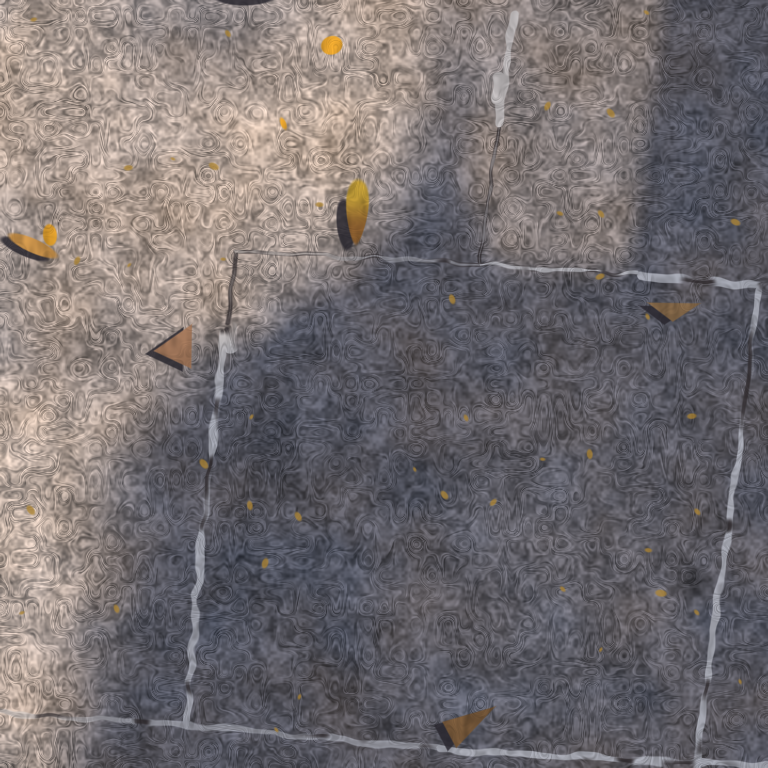
Write a WebGL 2 fragment shader that draws this texture.

```glsl
#version 300 es
precision highp float;
// Weathered stone paving in dappled sunlight, with pale joints and fallen leaves.
uniform vec2 u_resolution;
out vec4 fragColor;

float hash(vec2 cell) {
  vec3 h = fract(cell.xyx * vec3(.1031, .103, .0973));
  h += dot(h, h.yzx + 33.33);
  return fract((h.x + h.y) * h.z);
}

float noise(vec2 p) {
  vec2 i = floor(p), f = fract(p);
  f *= f * (3. - 2. * f);
  return mix(mix(hash(i), hash(i + vec2(1, 0)), f.x),
             mix(hash(i + vec2(0, 1)), hash(i + 1.), f.x), f.y);
}

// Four octaves, centred on zero
float fbm(vec2 p) {
  float sum = -.47, amp = .5;
  for (int i = 0; i < 4; i++) {
    sum += amp * noise(p);
    p = mat2(1.6, 1.2, -1.2, 1.6) * p + 7.3;
    amp *= .5;
  }
  return sum;
}

float blob(vec2 p, float x, float y, float rx, float ry) {
  vec2 d = (p - vec2(x, y)) / vec2(rx, ry);
  return exp(-dot(d, d));
}

float fill(float d) {
  float aa = max(.0013, .7 / u_resolution.y);
  return 1. - smoothstep(-aa, aa, d);
}

// Crack mask in x, mortar mask in y
vec2 joint(vec2 p, vec2 a, vec2 b, float width, float pale) {
  vec2 ab = b - a, ap = p - a;
  float d = length(ap - ab * clamp(dot(ap, ab) / dot(ab, ab), 0., 1.));
  return vec2(fill(d - .0023), pale * fill(d - width - .003 * (noise(p * 65.) - .5)));
}

float edge(vec2 p, vec2 a, vec2 b) {
  vec2 d = normalize(b - a);
  return dot(p - a, vec2(-d.y, d.x));
}

// Corners run clockwise
float triangle(vec2 p, vec2 a, vec2 b, vec2 c) {
  return fill(max(edge(p, a, b), max(edge(p, b, c), edge(p, c, a))));
}

// Turned ellipse, narrower at its lower end
float petal(vec2 p, vec2 center, vec2 radius, float angle, float taper) {
  float c = cos(angle), s = sin(angle);
  vec2 q = mat2(c, -s, s, c) * (p - center) / radius;
  q.x /= 1. + taper * clamp(q.y, -1., 1.);
  return fill((length(q) - 1.) * min(radius.x, radius.y));
}

// Sun on the left and top, broad shade elsewhere
float sunlight(vec2 p) {
  vec2 q = p + .07 * vec2(fbm(p * 9.), fbm(p * 9. + 40.));
  float shadeEdge = .11 + .2 * q.y + .3 * smoothstep(.4, .8, q.y);
  float sun = .72 * (1. - smoothstep(-.1, .06, q.x - shadeEdge));
  float strip = smoothstep(.59, .67, q.x + .08 * (q.y - .7))
    * (1. - smoothstep(-.02, .025, p.x - .82 - .13 * (p.y - .67)));
  sun += .43 * strip * smoothstep(.61, .69, p.y);
  sun += .22 * blob(p, 0., .33, .1, .2) + .16 * blob(p, .38, .85, .18, .12);
  sun += .14 * blob(p, .02, .92, .15, .1) + .12 * blob(p, .72, .25, .2, .25);
  sun -= .28 * blob(p, .28, .95, .11, .08) + .14 * blob(p, .08, .53, .18, .06);
  sun -= .1 * blob(p, .42, .48, .13, .13) + .06 * blob(p, .95, .85, .12, .2);
  return clamp(sun, 0., 1.);
}

// Lays a leaf over its cast shadow
void lay(inout vec3 color, float shadow, float leaf, vec3 tint) {
  color = mix(mix(color, vec3(.16, .15, .18), .85 * shadow), tint, leaf);
}

void main() {
  vec2 p = gl_FragCoord.xy / u_resolution;

  // Stone: mottled, with curled grain
  float sun = sunlight(p);
  vec3 color = mix(vec3(.325, .325, .36), vec3(.77, .69, .63), sun);
  float curl = 13. * noise(p * 48.);
  float grain = noise(p * 125. + 1.7 * vec2(cos(curl), sin(curl)));
  color *= 1. + .5 * (grain - .5) + .45 * fbm(p * 22.) + .3 * (noise(p * 240.) - .5);
  color += vec3(.06, .01, -.05) * fbm(p * 11. + 20.);
  color *= 1. - .35 * blob(p, .905, .24, .018, .018);

  // Joints: dark cracks unevenly filled with mortar
  vec2 j = p + .007 * (vec2(noise(p * 45.), noise(p * 45. + 9.)) - .5);
  vec2 top = vec2(.671, .98), tee = vec2(.626, .656), left = vec2(.305, .674);
  vec2 right = vec2(.988, .627), low = vec2(.243, .056), mid = vec2(.65, .84);
  vec2 m = joint(j, top, mid, .005, 1.);
  m = max(m, joint(j, vec2(.65, .9), vec2(.651, .875), .009, 1.));
  m = max(m, joint(j, mid, tee, .0015, .5));
  m = max(m, joint(j, left, tee, .0018, .7));
  m = max(m, joint(j, tee, vec2(.83, .642), .002, 1.));
  m = max(m, joint(j, vec2(.835, .638), right, .0055, 1.));
  m = max(m, joint(j, left, vec2(.297, .58), .001, .3));
  m = max(m, joint(j, vec2(.296, .573), vec2(.299, .55), .01, 1.));
  m = max(m, joint(j, vec2(.291, .57), vec2(.256, .225), .0045, 1.));
  m = max(m, joint(j, vec2(.256, .225), low, .004, .9));
  m = max(m, joint(j, right, vec2(.955, .36), .004, 1.));
  m = max(m, joint(j, vec2(.955, .36), vec2(.905, 0), .0045, 1.));
  m = max(m, joint(j, vec2(0, .073), low, .0038, .8));
  m = max(m, joint(j, low, vec2(.57, .026), .004, .8));
  m = max(m, joint(j, vec2(.57, .025), vec2(1, .001), .0045, 1.));
  color = mix(color, vec3(.17, .15, .16), .75 * m.x);
  vec3 mortar = mix(vec3(.6, .61, .65), vec3(.82, .77, .73), sun) * (.88 + .25 * grain);
  color = mix(color, mortar, m.y * smoothstep(.12, .4, noise(p * 38. + 5.)));

  // Scattered yellow flecks
  vec2 cell = floor(p * 16.);
  vec2 spot = (cell + .2 + .6 * vec2(hash(cell + 3.), hash(cell + 17.))) / 16.;
  float fleck = petal(p, spot, vec2(.003, .005) * (.5 + hash(cell + 8.)), 6. * hash(cell), 0.);
  color = mix(color, vec3(.68, .52, .2), .75 * fleck * step(.84, hash(cell + 31.)));

  // Rounded leaves, and a dark patch at the top
  vec2 s = p + vec2(.011, .004);
  float vein = .82 + .25 * noise(p * vec2(150, 45)) + .15 * grain;
  vec3 gold = vec3(.83, .59, .17) * vein;
  vec3 ochre = mix(vec3(.5, .34, .17), vec3(.69, .56, .2), smoothstep(.7, .75, p.y)) * vein;
  vec2 c = vec2(.465, .724), r = vec2(.014, .042);
  lay(color, petal(s, c - r * .3, r * .8, .1, 0.), petal(p, c, r, -.04, .35), ochre);
  lay(color, 0., petal(p, vec2(.432, .941), vec2(.014, .012), .3, 0.), gold);
  lay(color, 0., petal(p, vec2(.065, .694), vec2(.009, .014), .1, 0.), gold);
  lay(color, 0., petal(p, vec2(.369, .839), vec2(.0035, .008), .4, 0.), gold);
  c = vec2(.043, .68); r = vec2(.034, .009);
  lay(color, petal(s, c, r, -.42, 0.), petal(p, c, r, -.42, 0.), vec3(.73, .53, .27) * vein);
  lay(color, petal(p, vec2(.318, 1.005), vec2(.04, .012), 0., 0.), 0., gold);

  // Folded brown leaves
  vec2 a = vec2(.2, .543), b = vec2(.25, .578), d = vec2(.249, .52);
  lay(color, triangle(s, a, b, d), triangle(p, a, b, d), vec3(.57, .42, .32) * vein);
  a = vec2(.843, .606); b = vec2(.912, .605); d = vec2(.876, .581);
  lay(color, triangle(s, a, b, d), triangle(p, a, b, d), vec3(.47, .37, .26) * vein);
  a = vec2(.576, .06); b = vec2(.645, .08); d = vec2(.594, .026);
  lay(color, triangle(s, a, b, d), triangle(p, a, b, d), vec3(.43, .32, .21) * vein);

  fragColor = vec4(clamp(color, 0., 1.), 1.);
}
```
